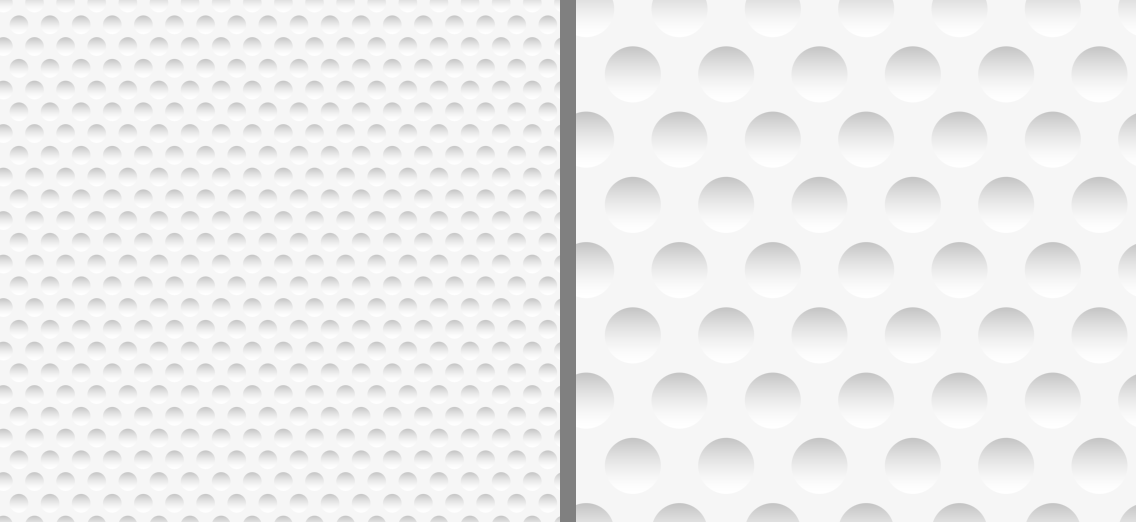
Left: the whole. Right: its middle third, enlarged.
Write a Shadertoy shader that draws this pattern.

```glsl
// Offset from the nearest dimple centre, in canvas heights
vec2 dimpleOffset(vec2 uv) {
    vec2 grid = uv * vec2(18.0, 24.0) - vec2(0.109, 0.36);
    float row = floor(grid.y);
    grid.x -= 0.5 * mod(row + 1.0, 2.0);    // stagger alternate rows
    vec2 cellSize = vec2(iResolution.x / iResolution.y, 1.0) / vec2(18.0, 24.0);
    return (fract(grid + vec2(0.5, 0.0)) - 0.5) * cellSize;
}

void mainImage(out vec4 fragColor, in vec2 fragCoord) {
    vec2 offset = dimpleOffset(fragCoord / iResolution.xy);
    float radius = 0.0179;
    float pixel = 1.0 / iResolution.y;

    // Shadow under the upper rim fading to a white lower lip
    float height = clamp(0.5 + 0.5 * offset.y / radius, 0.0, 1.0);
    float shade = 1.0 - 0.235 * pow(height, 1.6);

    float inside = 1.0 - smoothstep(-0.75 * pixel, 0.75 * pixel, length(offset) - radius);
    vec3 color = mix(vec3(0.965), vec3(shade), inside);
    fragColor = vec4(color, 1.0);
}
```
